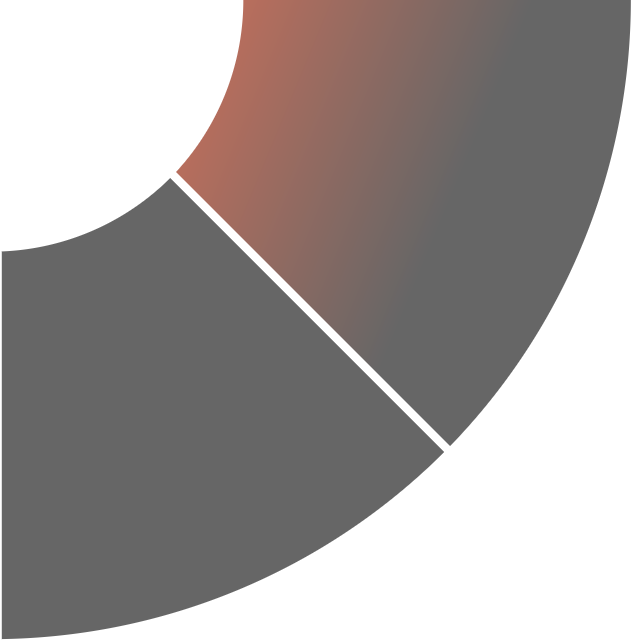
A WebGL 2 fragment shader for this background:

```glsl
#version 300 es
precision highp float;

uniform vec2 u_resolution;
out vec4 fragColor;

// Signed distance to a ring of the given inner and outer radius
float ring(vec2 p, float inner, float outer) {
    float d = length(p);
    return max(inner - d, d - outer);
}

// Coverage of a shape, softened over one pixel
float coverage(float dist) {
    return clamp(0.5 - dist * u_resolution.y, 0.0, 1.0);
}

void main() {
    // Canvas heights, measured downwards from the top left corner
    vec2 p = vec2(gl_FragCoord.x, u_resolution.y - gl_FragCoord.y) / u_resolution.y;

    // Diagonal gap between the two sectors
    float diagonal = (p.y - p.x - 0.0029) * 0.70711;
    float halfGap = 0.0065;

    // Each sector is a ring cut by the gap; the lower one also by the left side
    float upper = max(ring(p - vec2(-0.0156, 0.0), 0.3958, 1.0013), diagonal + halfGap);
    float lower = max(ring(p - vec2(-0.0130, -0.0026), 0.3958, 1.0013), halfGap - diagonal);
    lower = max(lower, 0.0028 - p.x);

    // Warm glow fading outwards along the middle of the upper sector
    vec3 gray = vec3(0.4);
    vec3 warm = vec3(0.725, 0.431, 0.363);
    float along = dot(p, vec2(cos(radians(22.5)), sin(radians(22.5))));
    vec3 glow = mix(warm, gray, clamp((along - 0.350) / 0.420, 0.0, 1.0));

    vec3 color = vec3(1.0);
    color = mix(color, gray, coverage(lower));
    color = mix(color, glow, coverage(upper));
    fragColor = vec4(color, 1.0);
}
```
